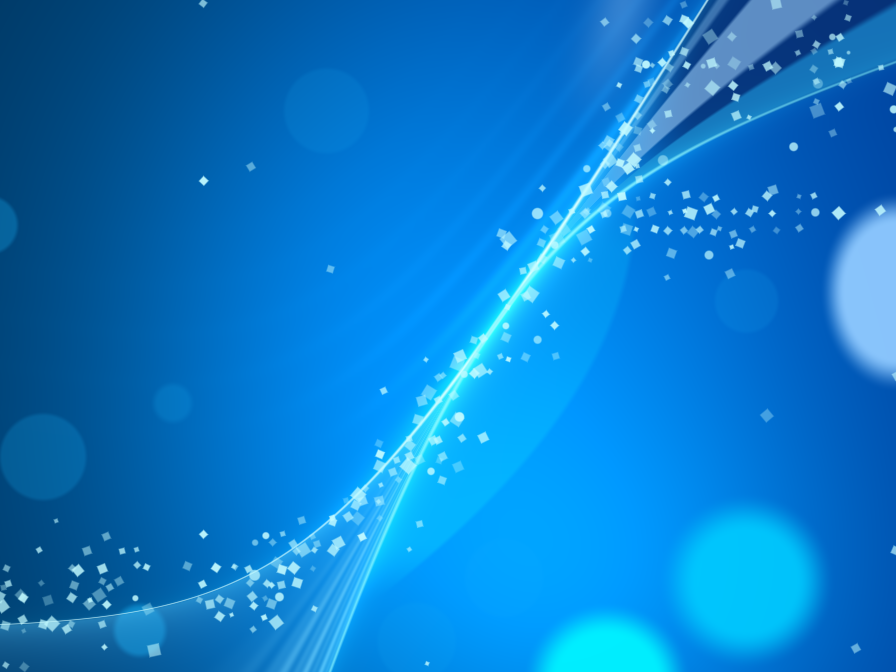
Give the GLSL for this background, as a Shadertoy shader.

```glsl
// Glowing ribbons with scattered sparkles sweeping across a blue bokeh backdrop

float hash(vec2 cell) { return fract(sin(dot(cell, vec2(12.9898, 78.233))) * 43758.547); }

// Two sweeping curves that nearly touch in the middle
float softplus(float x) { return log(1.0 + exp(x)); }
float upperCurve(float x) { return 0.065 + 0.208 * softplus((x - 0.47) / 0.13); }
float lowerCurve(float x) { return 0.444 + 0.35 * x - 0.405 * softplus((0.663 - x) / 0.135); }
float upperSlope(float x) { return 1.6 / (1.0 + exp((0.47 - x) / 0.13)); }
float lowerSlope(float x) { return 0.35 + 3.0 / (1.0 + exp((x - 0.663) / 0.135)); }

float disc(vec2 offset, float radius, float blur) {
    return 1.0 - smoothstep(radius - blur, radius + blur, length(offset));
}

// Soft window that rises at a and falls at b
float band(float v, float a, float b, float soft) {
    return smoothstep(a - soft, a + soft, v) * (1.0 - smoothstep(b - soft, b + soft, v));
}

// Soft elliptical spot
float spot(vec2 offset, vec2 radii) {
    vec2 q = offset / radii;
    return exp(-dot(q, q));
}

vec3 backdrop(vec2 p) {
    vec3 shade = mix(vec3(0.0, 0.19, 0.34), vec3(0.0, 0.22, 0.57), smoothstep(0.1, 1.1, p.x));
    vec3 col = mix(shade, vec3(0.0, 0.56, 0.98), spot(p - vec2(0.68, 0.43), vec2(0.56, 0.68)));
    return col + vec3(0.0, 0.16, 0.16) * spot(p - vec2(0.9, 0.1), vec2(0.4, 0.3));
}

vec3 addBokeh(vec3 col, vec2 p) {
    // Faint discs
    float faint = 0.13 * disc(p - vec2(0.486, 0.835), 0.063, 0.004)
        + 0.3 * disc(p - vec2(-0.017, 0.665), 0.043, 0.004)
        + 0.22 * disc(p - vec2(0.064, 0.32), 0.064, 0.004)
        + 0.2 * disc(p - vec2(0.257, 0.4), 0.028, 0.006)
        + 0.14 * disc(p - vec2(1.111, 0.552), 0.047, 0.004)
        + 0.12 * disc(p - vec2(0.75, 0.14), 0.058, 0.004)
        + 0.12 * disc(p - vec2(0.62, 0.045), 0.058, 0.004)
        + 0.45 * disc(p - vec2(0.208, 0.062), 0.038, 0.006);
    col = mix(col, vec3(0.08, 0.68, 0.95), faint);
    // Large bright lights
    col = mix(col, vec3(0.0, 0.8, 1.0), 0.9 * disc(p - vec2(1.111, 0.135), 0.103, 0.03));
    col = mix(col, vec3(0.0, 0.95, 1.0), 0.95 * disc((p - vec2(0.903, -0.015)) * vec2(0.95, 1.0), 0.095, 0.025));
    return mix(col, vec3(0.56, 0.79, 1.0), 0.95 * disc((p - vec2(1.335, 0.566)) * vec2(1.3, 1.0), 0.125, 0.025));
}

vec3 addRibbons(vec3 col, vec2 p) {
    float above = p.y - upperCurve(p.x);
    float aboveLower = p.y - lowerCurve(p.x);
    float across = -above / max(aboveLower - above, 0.004);
    float right = smoothstep(0.9, 1.05, p.x);

    // Cyan crescent to the right of the lower curve
    float rim = 0.945 - 1.1 * (0.7 - p.y) * (0.7 - p.y);
    float crescent = (1.0 - smoothstep(-0.005, 0.005, aboveLower)) * (1.0 - smoothstep(-0.006, 0.006, p.x - rim));
    crescent *= band(p.y, 0.15, 0.67, 0.05);
    col = mix(col, vec3(0.02, 0.74, 1.0), crescent * (0.7 - 0.4 * smoothstep(0.2, 0.55, p.y)));

    // Dark gaps and pale bands of the upper right fan
    float between = band(across, 0.0, 1.0, 0.015);
    col = mix(col, vec3(0.03, 0.17, 0.42), 0.75 * between * right);
    float pale = band(across, 0.36, 0.71, 0.02) + 0.6 * band(across, 0.1, 0.2, 0.03);
    float upperFan = smoothstep(0.8, 0.98, p.x);
    col = mix(col, vec3(0.55, 0.74, 0.92), 0.65 * pale * upperFan);
    col = mix(col, vec3(0.1, 0.53, 0.8), 0.75 * band(across, 0.84, 1.0, 0.015) * upperFan);

    // Streaked lower fan and the sheen under the upper curve
    float lowerFan = between * (1.0 - smoothstep(0.55, 0.72, p.x)) * smoothstep(0.1, 0.6, across);
    float streaks = 0.5 + 0.3 * sin(across * 31.0) + 0.2 * sin(across * 67.0 + 1.0);
    col = mix(col, vec3(0.42, 0.8, 0.98), lowerFan * (0.15 + 0.55 * streaks));
    float sheen = (1.0 - smoothstep(-0.004, 0.004, above)) * exp(min(above, 0.0) / 0.05);
    col = mix(col, vec3(0.3, 0.66, 0.88), 0.45 * sheen * (1.0 - right));

    // Fine threads and a pale wisp left of the upper curve
    float wave = 0.5 + 0.5 * sin(above * 85.0 + p.x * 20.0);
    float threads = wave * wave * wave * smoothstep(0.0, 0.02, above) * exp(-max(above, 0.0) * 9.0);
    col += vec3(0.03, 0.13, 0.14) * threads * smoothstep(0.3, 0.6, p.y);
    float wisp = (p.x - 0.93 - 0.3 * (p.y - 1.0)) / 0.045;
    col = mix(col, vec3(0.4, 0.65, 0.9), 0.5 * exp(-wisp * wisp) * smoothstep(0.78, 1.0, p.y));

    // Luminous edges, brightest where the curves meet
    float upperDist = abs(above) / length(vec2(1.0, upperSlope(p.x)));
    float lowerDist = abs(aboveLower) / length(vec2(1.0, lowerSlope(p.x)));
    float centre = spot(vec2(p.x - 0.78, 0.0), vec2(0.28));
    float glow = exp(-upperDist / 0.016) + exp(-lowerDist / 0.016);
    col += vec3(0.06, 0.3, 0.26) * glow * (0.15 + 0.6 * centre);
    float upperCore = (0.55 + 0.45 * centre) * (1.0 - smoothstep(0.0, 0.0015 + 0.0035 * centre, upperDist));
    float lowerCore = (0.45 + 0.5 * centre) * (1.0 - smoothstep(0.0, 0.003 + 0.002 * centre, lowerDist));
    col = mix(col, vec3(0.85, 1.0, 1.0), upperCore);
    return mix(col, vec3(0.55, 0.97, 1.0), lowerCore);
}

// Chance of a sparkle: along the upper curve and in three clusters
float sparkleDensity(vec2 q) {
    float dist = (q.y - upperCurve(q.x)) / length(vec2(1.0, upperSlope(q.x))) + 0.018;
    float trail = 0.5 * exp(-dist * dist / 0.0026) * band(q.x, 0.33, 1.03, 0.05);
    float clusters = 0.6 * spot(q - vec2(1.05, 0.68), vec2(0.15, 0.045))
        + 0.55 * spot(q - vec2(0.08, 0.13), vec2(0.17, 0.06))
        + 0.45 * spot(q - vec2(1.2, 0.91), vec2(0.17, 0.07));
    return trail + clusters;
}

// One jittered square or dot per grid cell, so only the own cell is tested
float sparkleLayer(vec2 p, float cellSize, float seed) {
    vec2 cell = floor(p / cellSize);
    vec2 key = cell + seed;
    if (hash(key) > sparkleDensity((cell + 0.5) * cellSize)) return 0.0;
    float size = cellSize * mix(0.11, 0.25, hash(key + 3.1));
    vec2 jitter = vec2(hash(key + 5.7), hash(key + 9.2)) - 0.5;
    vec2 d = p - (cell + 0.5 + 0.3 * jitter) * cellSize;
    float angle = 0.2 + 1.1 * hash(key + 13.4);
    float c = cos(angle), s = sin(angle);
    vec2 turned = abs(vec2(c * d.x + s * d.y, c * d.y - s * d.x));
    float shape = hash(key + 17.8) < 0.1 ? length(d) : max(turned.x, turned.y);
    float pixel = 1.0 / iResolution.y;
    return mix(0.3, 0.95, hash(key + 21.5)) * (1.0 - smoothstep(size - pixel, size + pixel, shape));
}

void mainImage(out vec4 fragColor, in vec2 fragCoord) {
    vec2 p = fragCoord / iResolution.xy * vec2(4.0 / 3.0, 1.0);
    vec3 col = addRibbons(addBokeh(backdrop(p), p), p);
    for (int i = 0; i < 3; i++) {
        float layer = float(i);
        float sparkle = sparkleLayer(p + 0.011 * layer, 0.024 + 0.007 * layer, 31.0 * layer);
        col = mix(col, vec3(0.76, 0.98, 1.0), sparkle);
    }
    fragColor = vec4(clamp(col, 0.0, 1.0), 1.0);
}
```
